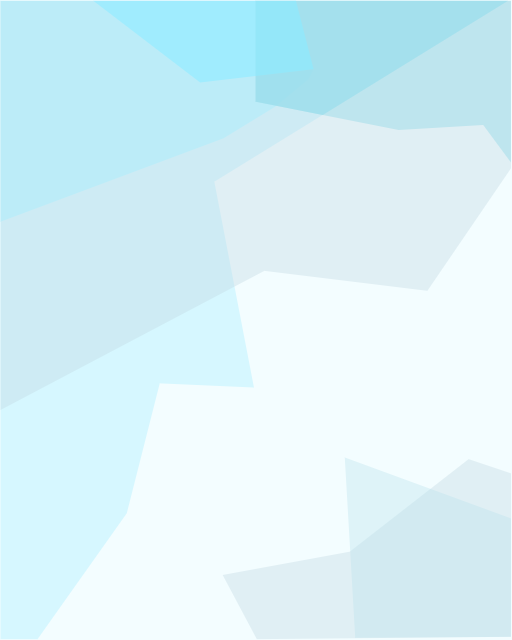
A WebGL 2 fragment shader for this background:

```glsl
#version 300 es
precision highp float;

uniform vec2 u_resolution;
out vec4 fragColor;

// Sheet tints: rgb and opacity
#define PAPER vec3(0.953, 0.992, 1.0)
#define ICE vec4(0.839, 0.969, 1.0, 1.0)
#define MIST vec4(0.757, 0.847, 0.886, 0.38)
#define SKY vec4(0.667, 0.929, 0.992, 0.5)
#define TEAL vec4(0.655, 0.871, 0.918, 0.6)
#define WEDGE vec4(0.569, 0.867, 0.925, 0.5)
#define CYAN vec4(0.545, 0.925, 1.01, 0.57)
#define FROST vec4(0.725, 0.886, 0.925, 0.37)
// Canvas margins left uncovered by the sheets
#define LEFT 0.001
#define RIGHT 0.998
#define TOP 0.9987
#define BASE 0.0013

// Smooth coverage of a polygon with up to eight corners
float cover(vec2 a, vec2 b, vec2 c, vec2 d, vec2 e, vec2 f, vec2 g, vec2 h) {
  vec2 corners[8] = vec2[8](a, b, c, d, e, f, g, h);
  vec2 aspect = vec2(u_resolution.x / u_resolution.y, 1.0);
  vec2 p = gl_FragCoord.xy / u_resolution.y;
  float nearest = 1e3;
  float side = 1.0;
  for (int i = 0, j = 7; i < 8; j = i, i++) {
    vec2 start = corners[i] * aspect;
    vec2 end = corners[j] * aspect;
    vec2 edge = end - start;
    vec2 w = p - start;
    float t = clamp(dot(w, edge) / max(dot(edge, edge), 1e-9), 0.0, 1.0);
    vec2 away = w - edge * t;
    nearest = min(nearest, dot(away, away));
    // Each edge crossed flips inside and outside
    bvec3 cross3 = bvec3(p.y >= start.y, p.y < end.y, edge.x * w.y > edge.y * w.x);
    if (all(cross3) || all(not(cross3))) side = -side;
  }
  return clamp(0.5 - side * sqrt(nearest) * u_resolution.y, 0.0, 1.0);
}

// Shorter outlines repeat their last corner
float cover(vec2 a, vec2 b, vec2 c, vec2 d) {
  return cover(a, b, c, d, d, d, d, d);
}

float cover(vec2 a, vec2 b, vec2 c, vec2 d, vec2 e, vec2 f) {
  return cover(a, b, c, d, e, f, f, f);
}

void lay(inout vec3 color, vec4 tint, float coverage) {
  color = mix(color, tint.rgb, tint.a * coverage);
}

void main() {
  vec3 color = PAPER;

  // Broad sheets on the left and across the middle
  lay(color, ICE, cover(vec2(LEFT, TOP), vec2(0.992, TOP),
    vec2(0.4186, 0.7161), vec2(0.496, 0.3945), vec2(0.312, 0.401),
    vec2(0.2476, 0.198), vec2(0.0733, BASE), vec2(LEFT, BASE)));
  lay(color, MIST, cover(vec2(LEFT, 0.3594), vec2(0.5163, 0.5768),
    vec2(0.8347, 0.5456), vec2(RIGHT, 0.737), vec2(RIGHT, TOP), vec2(LEFT, TOP)));

  // Overlapping sheets along the top
  lay(color, SKY, cover(vec2(LEFT, TOP), vec2(0.578, TOP),
    vec2(0.6124, 0.8919), vec2(0.6026, 0.8763), vec2(0.5375, 0.8333),
    vec2(0.4365, 0.7839), vec2(LEFT, 0.6536), vec2(LEFT, 0.6536)));
  lay(color, TEAL, cover(vec2(0.4992, TOP), vec2(RIGHT, TOP),
    vec2(RIGHT, 0.7461), vec2(0.9438, 0.8047), vec2(0.7785, 0.7969),
    vec2(0.4992, 0.8411)));
  lay(color, WEDGE, cover(vec2(0.4992, TOP), vec2(0.992, TOP),
    vec2(0.6303, 0.8203), vec2(0.4992, 0.8411)));
  lay(color, CYAN, cover(vec2(0.1824, TOP), vec2(0.578, TOP),
    vec2(0.6124, 0.8919), vec2(0.3909, 0.8711)));

  // Pale pair in the lower right corner
  lay(color, MIST, cover(vec2(0.4349, 0.1016), vec2(0.6832, 0.138),
    vec2(0.9153, 0.2826), vec2(RIGHT, 0.2604), vec2(RIGHT, 0.005),
    vec2(0.5016, BASE)));
  lay(color, FROST, cover(vec2(0.6734, 0.2852), vec2(RIGHT, 0.19),
    vec2(RIGHT, 0.005), vec2(0.6938, 0.0035)));

  fragColor = vec4(color, 1.0);
}
```
